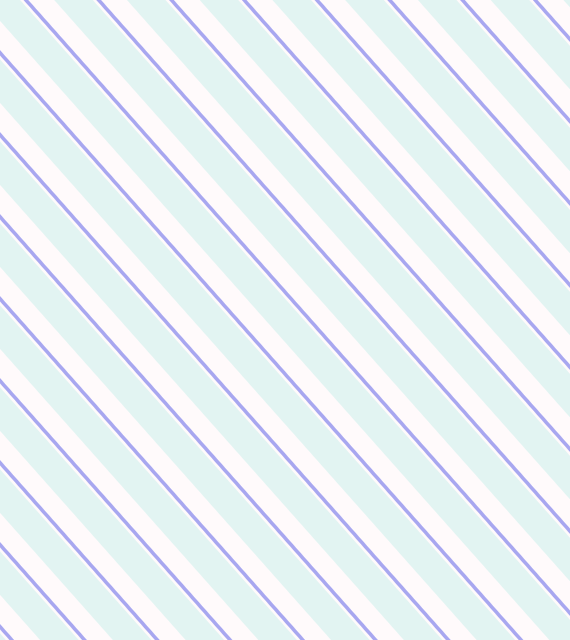
Give the GLSL for this pattern, as a Shadertoy shader.

```glsl
// Diagonal mint bands and thin lilac lines on a near-white ground.

const vec3 GROUND = vec3(1.00, 0.98, 0.985);
const vec3 MINT   = vec3(0.886, 0.957, 0.949);
const vec3 LILAC  = vec3(0.66, 0.655, 0.94);

// Lengths are in canvas heights; widths and centres are in periods.
const float PERIOD      = 0.11367;  // horizontal distance between repeats
const float SLOPE       = 1.127;    // fall of the stripes per unit across
const float OFFSET      = 0.3562;   // position of the first line at the top left
const float LINE_WIDTH  = 0.0655;
const float BAND_WIDTH  = 0.5305;
const float BAND_CENTRE = 0.654;    // measured from the line centre

// Coverage of a repeating stripe, smoothed over one pixel.
float stripe(float phase, float centre, float width, float pixel) {
    float d = abs(fract(phase - centre + 0.5) - 0.5) - 0.5 * width;
    return clamp(0.5 - d / pixel, 0.0, 1.0);
}

void mainImage(out vec4 fragColor, in vec2 fragCoord) {
    // Distance from the top left corner, in canvas heights
    vec2 p = vec2(fragCoord.x, iResolution.y - fragCoord.y) / iResolution.y;

    // Phase across the stripes, and its change over one pixel
    vec2 across = vec2(1.0, -1.0 / SLOPE) / PERIOD;
    float phase = dot(p, across) - OFFSET;
    float pixel = length(across) / iResolution.y;

    // Layers
    vec3 color = mix(GROUND, MINT, stripe(phase, BAND_CENTRE, BAND_WIDTH, pixel));
    color = mix(color, LILAC, stripe(phase, 0.0, LINE_WIDTH, pixel));

    fragColor = vec4(color, 1.0);
}
```
